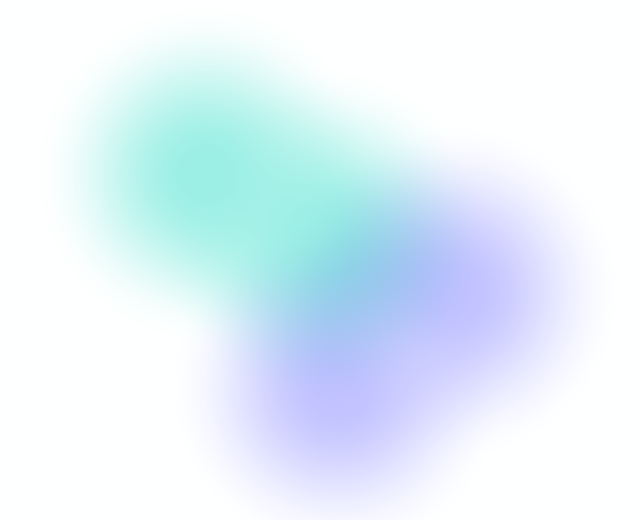
Reproduce this background procedurally as a WebGL 1 fragment shader.

```glsl
precision highp float;

uniform vec2 u_resolution;

// Soft disc: 1 at its heart, fading smoothly to 0
float glow(vec2 p, vec2 center) {
  return 1.0 - smoothstep(0.024, 0.329, length(p - center));
}

// Two glows merged into one without exceeding full strength
float glowPair(vec2 p, vec2 a, vec2 b) {
  return 1.0 - (1.0 - glow(p, a)) * (1.0 - glow(p, b));
}

void main() {
  // Centered coordinates in units of the canvas height
  vec2 p = (gl_FragCoord.xy - 0.5 * u_resolution) / u_resolution.y;

  vec3 white = vec3(0.996, 1.0, 1.0);
  vec3 mint = vec3(0.61, 0.937, 0.898);
  vec3 lavender = vec3(0.76, 0.76, 1.0);

  float mintGlow = glowPair(p, vec2(-0.222, 0.167), vec2(-0.001, 0.046));
  float lavenderGlow = glowPair(p, vec2(0.034, -0.245), vec2(0.255, -0.061));

  // Tints multiply, so the overlap turns sky blue
  vec3 color = white * mix(vec3(1.0), mint, mintGlow);
  color *= mix(vec3(1.0), lavender, lavenderGlow);

  gl_FragColor = vec4(color, 1.0);
}
```
